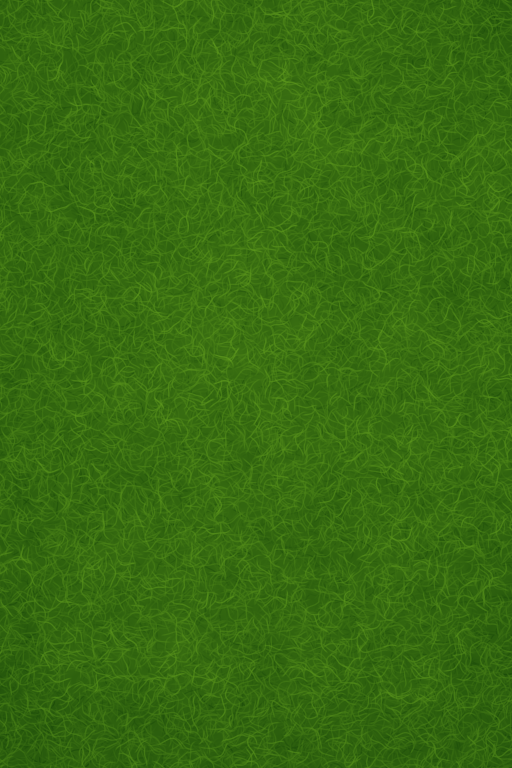
This texture is drawn by a WebGL 2 fragment shader. Its source:

```glsl
#version 300 es
precision highp float;

#define LAYERS 14
#define CELL 0.022
#define HALF_WIDTH 0.00085
#define OPACITY 0.68
#define DEEP_TONE -1.9
#define TOP_TONE 2.1
#define TONE_SPREAD 2.0
#define MOTTLE 0.34
#define VIGNETTE 1.9
#define MID_GREEN vec3(0.231, 0.440, 0.070)
#define GREEN_STEP vec3(0.042, 0.049, 0.012)

uniform vec2 u_resolution;
out vec4 fragColor;

// Integer hash giving four values in 0..1
vec4 hash4(ivec4 seed) {
    uvec4 v = uvec4(seed) * 1664525u + 1013904223u;
    v += v.yzxy * v.wxyz;
    v ^= v >> 16u;
    v += v.yzxy * v.wxyz;
    return vec4(v >> 8u) / 16777216.0;
}

mat2 rotation(float angle) {
    float c = cos(angle), s = sin(angle);
    return mat2(c, s, -s, c);
}

// Warped sines: uneven thickness of the felt
float mottle(vec2 p) {
    float sum = 0.0, frequency = 13.0, weight = 0.5;
    vec2 warp = vec2(0.0);
    for (int i = 0; i < 6; i++) {
        p = rotation(1.1) * p;
        vec2 phase = p * frequency + warp + float(i) * 2.3;
        sum += weight * sin(phase.x) * cos(phase.y);
        warp = 1.6 * sin(phase.yx * 0.8 + 1.7);
        frequency *= 1.65;
        weight *= 0.92;
    }
    return sum;
}

// Coverage of one curved hair with tapered ends; q is in cell units
float hair(vec2 q, vec4 form, float pixel) {
    float halfLength = mix(0.45, 0.92, form.x);
    float bend = (form.y - 0.5) * 1.5;
    float curve = bend * (q.x * q.x - 0.5 * halfLength * halfLength);
    float wave = 0.07 * sin(q.x * 5.0 + form.w * 6.283);
    float slope = 2.0 * bend * q.x + 0.35 * cos(q.x * 5.0 + form.w * 6.283);
    float dist = abs(q.y - curve - wave) * CELL / sqrt(1.0 + slope * slope);
    float body = clamp((HALF_WIDTH - dist) / pixel + 0.5, 0.0, 1.0);
    return body * (1.0 - smoothstep(halfLength * 0.6, halfLength, abs(q.x)));
}

// Lays one scattered sheet of hairs over the tone beneath
float addLayer(float tone, vec2 p, int layer, float pixel) {
    float depth = float(layer) / float(LAYERS - 1);
    vec2 grid = rotation(float(layer) * 2.4) * p / CELL + float(layer) * 7.31;
    ivec2 home = ivec2(floor(grid));
    for (int y = -1; y <= 1; y++) {
        for (int x = -1; x <= 1; x++) {
            ivec2 cell = home + ivec2(x, y);
            vec4 place = hash4(ivec4(cell, layer, 1));
            vec4 form = hash4(ivec4(cell, layer, 2));
            vec2 q = rotation(place.z * 6.283) * (grid - vec2(cell) - place.xy);
            float hairTone = mix(DEEP_TONE, TOP_TONE, depth) + (form.z - 0.5) * TONE_SPREAD;
            float cover = hair(q, form, pixel) * mix(0.6, 1.0, place.w);
            tone = mix(tone, hairTone, cover * OPACITY);
        }
    }
    return tone;
}

void main() {
    vec2 p = gl_FragCoord.xy / u_resolution.y;
    float pixel = 1.0 / u_resolution.y;

    // Hairs from deep and dark to loose and bright
    float tone = -0.9;
    for (int layer = 0; layer < LAYERS; layer++) {
        tone = addLayer(tone, p, layer, pixel);
    }

    // Broad light: brightest above the middle, dimmer at the corners
    vec2 fromLight = gl_FragCoord.xy / u_resolution - vec2(0.5, 0.62);
    tone += MOTTLE * mottle(p) + 0.35 - VIGNETTE * dot(fromLight, fromLight);

    fragColor = vec4(clamp(MID_GREEN + GREEN_STEP * tone, 0.0, 1.0), 1.0);
}
```
